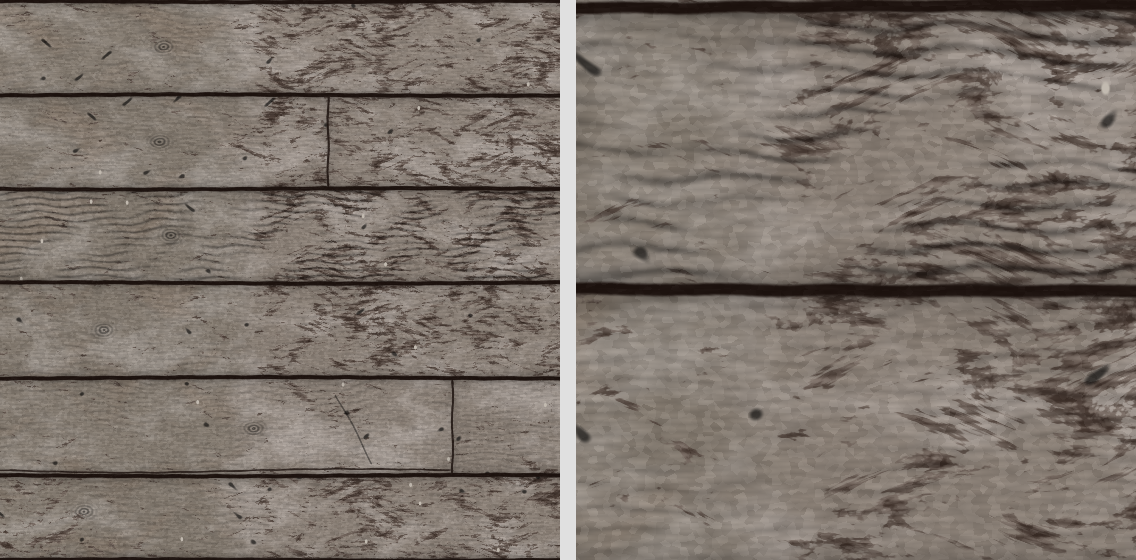
Left, the full canvas; right, a detail of the centre.
Reproduce this texture procedurally as a three.js fragment shader.

```glsl
// Six weathered floor planks with dark gaps, two butt joints and peeling grey paint.
// Gaps come from a loop over rows; layered cellular noise drives stains and flaking,
// and warped sines draw the wood grain and the knots.
varying vec2 vUv;

float hash(vec2 p) {
  return fract(sin(dot(p, vec2(127.1, 311.7))) * 43758.5);
}

// Cellular noise: x is the distance to the nearest point, y is that cell's random id
vec2 cells(vec2 p) {
  vec2 base = floor(p), nearest = vec2(9.0, 0.0);
  for (int j = -1; j <= 1; j++)
  for (int i = -1; i <= 1; i++) {
    vec2 cell = base + vec2(float(i), float(j));
    vec2 point = cell + vec2(hash(cell), hash(cell + 41.3));
    float d = distance(p, point);
    if (d < nearest.x) nearest = vec2(d, hash(cell + 87.7));
  }
  return nearest;
}

// Four octaves of cellular distance, centred near 0.5
float layers(vec2 p) {
  float sum = 0.0, weight = 0.4;
  for (int i = 0; i < 4; i++) {
    sum += weight * cells(p).x;
    p = p * 2.1 + vec2(5.2, 1.7) + 0.25 * sin(p.yx * 2.3);
    weight *= 0.69;
  }
  return sum * 1.02;
}

// Height of the gap under row k, with a slight bow along its length
float gapHeight(float k, float x) {
  float shift = k > 0.5 ? 0.016 / k : 0.0;
  return k / 6.0 - shift + 0.0012 * sin(6.2832 * x + k * 2.4) + 0.0004 * sin(x * 88.0 + k * 5.0);
}

float segment(vec2 p, vec2 a, vec2 b) {
  vec2 ab = b - a;
  return distance(p, a + ab * clamp(dot(p - a, ab) / dot(ab, ab), 0.0, 1.0));
}

void main() {
  vec2 uv = vUv;

  // Row index and distance to the closest gap
  float row = 0.0, gap = 1.0;
  for (int i = 0; i <= 6; i++) {
    float k = float(i), height = gapHeight(k, uv.x);
    if (uv.y > height) row = min(k, 5.0);
    gap = min(gap, abs(uv.y - height));
  }
  float bottom = gapHeight(row, uv.x);
  float across = (uv.y - bottom) * 6.0;
  float joint = row == 4.0 ? 0.586 : (row == 1.0 ? 0.808 : -1.0);
  float plank = row + (uv.x > joint ? 0.5 : 0.0);
  float jointDist = abs(uv.x - joint - 0.001 * sin(uv.y * 70.0));
  vec2 p = uv + vec2(plank * 3.71, plank * 1.37);

  // Noise fields: broad stains, flakes, long fibres and fine grit
  float stain = layers(p * vec2(5.0, 9.0));
  float patches = cells(p * vec2(6.0, 12.0) + 0.4 * sin(p.yx * 31.0)).x;
  float flake = layers(p * vec2(26.0, 52.0) + 0.5 * sin(p.yx * vec2(90.0, 37.0)));
  float fibre = cells(p * vec2(38.0, 250.0)).x;
  float grit = cells(p * vec2(200.0, 260.0)).y;

  // Grain lines that bow along the plank, boldest on the fourth row up
  float bold = row == 3.0 ? 1.0 : 0.3;
  float bow = sin(uv.x * 9.0 + plank * 4.0) + 0.5 * sin(uv.x * 23.0 + plank);
  float phase = 80.0 * across + 7.0 * (across - 0.5) * bow + 2.5 * bow
    + 5.0 * stain + 1.2 * sin(uv.x * 61.0 + across * 9.0);
  float grain = pow(0.5 + 0.5 * sin(phase), 3.0) * bold * smoothstep(0.15, 0.6, patches);

  // Paint is worn on the right, at plank edges and in the lower left corner
  float right = smoothstep(0.37, 0.48, uv.x + 0.05 * (patches - 0.5));
  float wear = 0.14 + right * (row == 1.0 ? 0.06 : 0.66);
  if (row == 0.0) wear += 0.55 * (1.0 - smoothstep(0.1, 0.2, uv.x));
  wear += 0.9 * (patches - 0.47) * (0.35 + right) + 0.25 * exp(-gap * 90.0);
  float paleStrip = exp(-pow((uv.x - 0.445) / 0.025, 2.0));
  wear -= 0.35 * paleStrip;
  float limit = mix(0.72, 0.44, clamp(wear, 0.0, 1.1));
  float exposed = flake + 0.09 * grain + 0.10 * (fibre - 0.45);
  float peel = smoothstep(limit - 0.04, limit + 0.05, exposed);
  float deep = smoothstep(limit + 0.08, limit + 0.24, exposed);

  // Paint over bare wood
  float tone = smoothstep(0.32, 0.68, stain + 0.1 * paleStrip);
  vec3 paint = mix(vec3(0.50, 0.465, 0.425), vec3(0.595, 0.565, 0.535), tone);
  paint = mix(paint, vec3(0.53, 0.46, 0.40), 0.35 * (1.0 - right) * smoothstep(0.4, 0.8, patches));
  paint += vec3(0.035, 0.03, 0.034) * right;
  vec3 bare = mix(vec3(0.45, 0.40, 0.37), vec3(0.34, 0.285, 0.255), smoothstep(0.2, 0.8, fibre));
  vec3 color = mix(paint, bare, peel * 0.9);
  color = mix(color, vec3(0.235, 0.18, 0.155), deep * 0.75);
  color *= 1.0 - 0.34 * grain;
  color *= 1.0 - 0.16 * (fibre - 0.45);
  color += 0.075 * (grit - 0.5) + 0.025 * (hash(vec2(plank, 3.0)) - 0.5);

  // One ringed knot per row
  vec2 knot = vec2(0.12 + 0.6 * hash(vec2(row, 9.0)), gapHeight(row, uv.x) + 0.085);
  float radius = length((uv - knot) * vec2(1.0, 1.5)) + 0.004 * (flake - 0.5);
  float rings = 0.5 + 0.5 * sin(radius * 850.0 + 2.0 * stain);
  color *= 1.0 - 0.5 * rings * exp(-radius * radius * 3500.0);

  // Scattered nail holes, chips of white paint and one long scratch
  vec2 holes = cells(uv * vec2(17.0, 21.0) + 0.1 * sin(uv.yx * 150.0));
  color *= 1.0 - 0.6 * step(0.86, holes.y) * (1.0 - smoothstep(0.04, 0.12, holes.x));
  vec2 chips = cells(uv * vec2(30.0, 20.0) + 13.0);
  color = mix(color, vec3(0.76, 0.73, 0.69), step(0.965, chips.y) * (1.0 - smoothstep(0.05, 0.10, chips.x)));
  float scratch = segment(uv + 0.002 * sin(uv.yx * 45.0), vec2(0.60, 0.295), vec2(0.665, 0.17));
  color *= 1.0 - 0.4 * (1.0 - smoothstep(0.0005, 0.0022, scratch));

  // Dirt beside the gaps, then the gaps, joints and the split sliver
  color *= 1.0 - 0.38 * exp(-gap * 150.0) - 0.12 * exp(-jointDist * 120.0);
  float ragged = 0.0016 * (flake - 0.5);
  float dark = 1.0 - smoothstep(0.0022, 0.0046, gap + ragged);
  dark = max(dark, 0.85 * (1.0 - smoothstep(0.0008, 0.0027, jointDist + ragged)));
  float split = abs(uv.y - gapHeight(1.0, uv.x) - 0.009 + 0.003 * sin(uv.x * 8.0));
  float splitLine = 1.0 - smoothstep(0.0005, 0.0024, split + ragged);
  dark = max(dark, 0.8 * splitLine * (1.0 - smoothstep(0.80, 0.81, uv.x)));
  color = mix(color, vec3(0.105, 0.065, 0.05) + 0.05 * grit * fibre, dark);

  gl_FragColor = vec4(color, 1.0);
}
```
